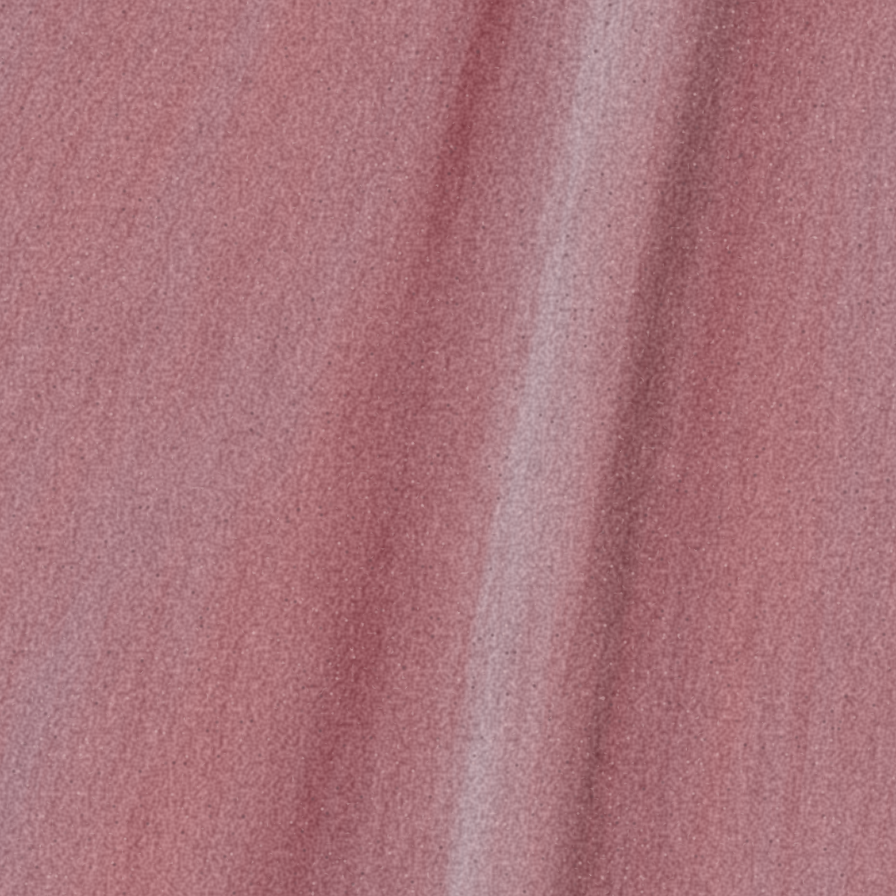
A Shadertoy shader for this texture:

```glsl
// Rose sandstone: a pale vein and dark bands run down a leaning spine, fanning out left.
// Stretched gradient noise in the bent coordinates draws the streaks;
// fine noise and jittered cells add sand grain, bright glints and dark pits.

const vec3 ROSE    = vec3(0.695, 0.465, 0.485);
const vec3 MAUVE   = vec3(0.675, 0.510, 0.545);
const vec3 CRIMSON = vec3(0.565, 0.305, 0.335);
const vec3 UMBER   = vec3(0.510, 0.310, 0.330);
const vec3 PALE    = vec3(0.715, 0.610, 0.640);
const vec3 GLINT   = vec3(0.870, 0.740, 0.740);
const vec3 PIT     = vec3(0.380, 0.250, 0.280);

vec3 hash3(vec2 p) {
    vec3 q = fract(vec3(p.xyx) * vec3(0.1031, 0.1030, 0.0973));
    q += dot(q, q.yxz + 33.33);
    return fract((q.xxy + q.yzz) * q.zyx);
}

float cornerSlope(vec2 cell, vec2 offset) {
    float angle = 6.2832 * hash3(cell).x;
    return dot(vec2(cos(angle), sin(angle)), offset);
}

// Gradient noise, roughly -0.7 to 0.7
float gradientNoise(vec2 p) {
    vec2 i = floor(p), f = fract(p);
    vec2 u = f * f * f * (f * (f * 6.0 - 15.0) + 10.0);
    vec2 e = vec2(1.0, 0.0);
    float low  = mix(cornerSlope(i, f), cornerSlope(i + e.xy, f - e.xy), u.x);
    float high = mix(cornerSlope(i + e.yx, f - e.yx), cornerSlope(i + e.xx, f - e.xx), u.x);
    return mix(low, high, u.y);
}

// Octaves of noise, doubling in frequency
float fractalNoise(vec2 p) {
    float sum = 0.0, gain = 1.0;
    for (int i = 0; i < 4; i++) {
        sum += gain * gradientNoise(p);
        p = p * 2.03 + 17.3;
        gain *= 0.6;
    }
    return sum;
}

float band(float x, float center, float width) {
    float t = (x - center) / width;
    return exp(-t * t);
}

// One soft speck in a share of the cells; returns its strength
float specks(vec2 uv, float cells, float density, float radius) {
    vec2 p = uv * cells;
    vec3 h = hash3(floor(p) + cells);
    float present = step(h.z, density);
    float dist = length(fract(p) - mix(vec2(0.3), vec2(0.7), h.xy));
    float strength = 0.3 + 0.7 * hash3(floor(p) + 91.0).x;
    return present * strength * (1.0 - smoothstep(0.0, radius, dist));
}

// Distance across the grain, measured from the leaning spine
float acrossGrain(vec2 uv) {
    float spine = 0.51 + 0.12 * uv.y + 0.05 * uv.y * uv.y;
    float d = uv.x - spine;
    float fan = smoothstep(0.0, -0.2, d);
    return d / (1.0 + 0.5 * (1.0 - uv.y) * fan);
}

vec3 bandedStone(vec2 uv, float s) {
    float wide   = fractalNoise(vec2(s * 7.0 + 3.0, uv.y * 1.3));
    float medium = fractalNoise(vec2(s * 26.0, uv.y * 2.4 + 5.0));
    float fine   = fractalNoise(vec2(s * 80.0, uv.y * 9.0 + 9.0));
    float ragged = fractalNoise(uv * vec2(55.0, 30.0));
    float edge   = s + 0.012 * medium + 0.006 * fine + 0.007 * ragged;

    // Rose ground, cooler toward both sides
    float sides = smoothstep(0.30, 0.60, abs(s + 0.04));
    vec3 color = mix(ROSE, MAUVE, clamp(0.32 + 0.75 * wide + 0.35 * sides, 0.0, 1.0));

    // Dark bands on either side of the vein
    float leftBand = 0.52 * band(edge, -0.125, 0.034) + 0.22 * band(edge, -0.09, 0.07);
    float rightBand = 0.72 * band(edge, 0.128, 0.028);
    float rightHalo = 0.42 * band(edge, 0.185, 0.065);
    color = mix(color, CRIMSON, clamp(leftBand * (0.9 + 0.8 * medium), 0.0, 1.0));
    color = mix(color, CRIMSON, clamp(rightHalo * (1.0 + 0.8 * medium), 0.0, 1.0));
    color = mix(color, UMBER, clamp(rightBand * (1.0 + 0.6 * medium), 0.0, 1.0));

    // Pale vein with a softer right shoulder
    float vein = 0.80 * band(edge, 0.0, 0.034) + 0.46 * band(edge, 0.055, 0.038);
    color = mix(color, PALE, clamp(vein * (1.0 + 0.5 * medium), 0.0, 1.0));

    // Thin reddish streaks
    float streak = smoothstep(0.05, 0.65, medium + 0.6 * fine);
    color = mix(color, CRIMSON, 0.32 * streak * (1.0 - 0.7 * min(vein, 1.0)));
    return color + vec3(0.026, 0.031, 0.030) * (medium + fine) + 0.022 * ragged;
}

void mainImage(out vec4 fragColor, in vec2 fragCoord) {
    vec2 uv = fragCoord / iResolution.xy;
    float s = acrossGrain(uv);
    vec3 color = bandedStone(uv, s);

    // Sand grain in two sizes, slightly drawn out along the streaks
    vec2 leaning = vec2(uv.x - 0.2 * uv.y, uv.y);
    float grain = gradientNoise(uv * 233.0)
                + 0.8 * gradientNoise(leaning * vec2(167.0, 117.0) + 40.0);
    color += vec3(0.100, 0.110, 0.106) * grain;

    // Irregular glints gather in patches, mostly by the right band
    float patches = fractalNoise(uv * 6.0 + 20.0) + 0.45 * band(s, 0.16, 0.09);
    float cluster = smoothstep(-0.2, 0.8, patches);
    float peaks = gradientNoise(uv * 179.0 + 71.0) + 0.3 * gradientNoise(uv * 93.0 + 11.0);
    float glints = 0.7 * smoothstep(0.42 - 0.14 * cluster, 0.75, peaks);
    glints += specks(uv, 118.0, 0.04 + 0.10 * cluster, 0.34);
    color = mix(color, GLINT, 0.60 * min(glints, 1.0));

    // Dark pits, mostly faint
    float pits = specks(uv, 105.0, 0.07, 0.34) + specks(uv, 61.0, 0.02, 0.24);
    color = mix(color, PIT, 0.60 * min(pits, 1.0));

    fragColor = vec4(clamp(color, 0.0, 1.0), 1.0);
}
```
